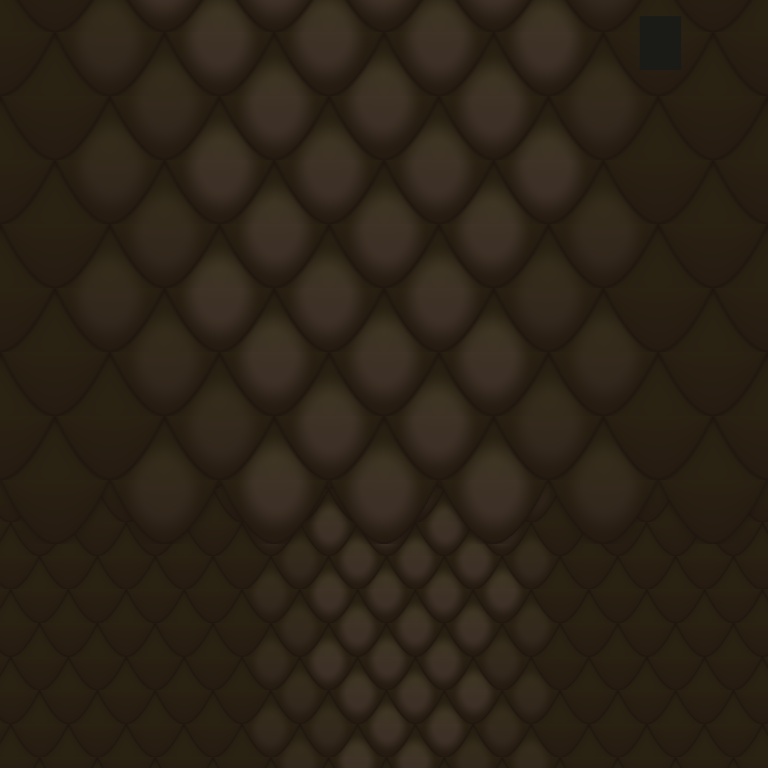
Reproduce this pattern procedurally as a three.js fragment shader.

```glsl
// Draws dark overlapping reptile scales, large above small, with softly lit middles.
#define BIG_PITCH vec2(0.142857, 0.083333)
#define BIG_ORIGIN vec2(0.071429, 0.291667)
#define SMALL_PITCH vec2(0.0753, 0.04375)
#define SMALL_ORIGIN vec2(0.5033, 0.1888)
#define CURVE 1.8
#define SEAM_WIDTH 0.03
#define SHADE_WIDTH 0.16
#define MOSS vec3(0.163, 0.132, 0.070)
#define UMBER vec3(0.152, 0.112, 0.069)
#define SEAM vec3(0.115, 0.078, 0.058)
#define LIT_TOP vec3(0.250, 0.215, 0.145)
#define LIT_LOW vec3(0.240, 0.190, 0.150)

varying vec2 vUv;

float hash(vec2 p) {
  return fract(sin(dot(p, vec2(127.1, 311.7))) * 4375.5);
}

// Column centre nearest to x; odd rows shift by half a column.
float nearestColumn(float x, float row) {
  float shift = 0.5 * mod(row, 2.0);
  return floor(x - shift + 0.5) + shift;
}

// Finds the tip of the covering scale and the signed distance to the nearest rim.
vec2 findScale(vec2 q, out float rim) {
  float row = floor(q.y);
  float column = nearestColumn(q.x, row);
  float across = abs(2.0 * (q.x - column));
  float height = fract(q.y) - pow(across, CURVE);
  rim = height / length(vec2(2.1 * pow(across, CURVE - 1.0), 1.0));
  if (height < 0.0) {
    row -= 1.0;
    column = nearestColumn(q.x, row);
  }
  return vec2(column, row);
}

// Brightness of a whole scale: two steps outward, narrowing towards the base.
float litLevel(vec2 tip, float centre, vec2 bright, vec2 dim) {
  float away = abs(tip.x - centre);
  float inner = step(away, bright.x + bright.y * tip.y);
  float outer = step(away, dim.x + dim.y * tip.y);
  return 0.52 * outer + 0.48 * inner;
}

vec3 shadeScale(vec2 q, vec2 tip, float rim, float lit) {
  vec2 local = (q - tip) * vec2(2.0, 1.0);
  float rise = smoothstep(0.65, 1.45, local.y);
  vec3 color = mix(UMBER, MOSS, smoothstep(0.1, 1.3, local.y));

  // Oval glow, slightly displaced on each scale.
  vec2 jitter = vec2(hash(tip), hash(tip + 19.3)) - 0.5;
  vec2 oval = (local - vec2(0.0, 0.90) - 0.09 * jitter) / vec2(0.72, 0.76);
  float glow = 1.0 - smoothstep(0.48, 1.08, length(oval));
  color = mix(color, mix(LIT_LOW, LIT_TOP, rise), glow * lit);

  // Broad rim shade, thin seam and dark corner below the upper tip.
  float shade = exp(-abs(rim) / SHADE_WIDTH);
  float seam = exp(-pow(rim / SEAM_WIDTH, 2.0));
  float corner = exp(-12.0 * length((local - vec2(0.0, 1.96)) * vec2(0.9, 1.0)));
  color = mix(color, SEAM, 0.28 * shade);
  color = mix(color, SEAM, 0.60 * seam);
  return mix(color, SEAM * 0.9, 0.6 * corner);
}

void main() {
  float rim;
  vec2 q = (vUv - BIG_ORIGIN) / BIG_PITCH;
  vec2 tip = findScale(q, rim);
  vec3 color;

  if (tip.y >= 0.0) {
    // Large plates.
    vec2 place = BIG_ORIGIN + tip * BIG_PITCH;
    float lit = litLevel(place, 0.482, vec2(0.136, 0.14), vec2(0.305, 0.07));
    color = shadeScale(q, tip, rim, lit);
  } else {
    // Small plates tucked under the last large row.
    float overhang = q.y < 1.0 ? rim : -1.0;
    q = (vUv - SMALL_ORIGIN) / SMALL_PITCH;
    tip = findScale(q, rim);
    vec2 place = SMALL_ORIGIN + tip * SMALL_PITCH;
    float lit = litLevel(place, 0.527, vec2(0.0943, 0.18), vec2(0.189, 0.0));
    color = shadeScale(q, tip, rim, lit);
    float shadow = vUv.y > BIG_ORIGIN.y ? exp(-abs(overhang) / 0.06) : 0.0;
    color = mix(color, SEAM, 0.6 * shadow);
  }

  // Flat dark panel in the upper right.
  vec2 panel = abs(vUv - vec2(0.860, 0.944)) - vec2(0.027, 0.035);
  float cover = 1.0 - smoothstep(-0.0008, 0.0008, max(panel.x, panel.y));
  color = mix(color, vec3(0.102, 0.102, 0.092), cover);

  gl_FragColor = vec4(color, 1.0);
}
```
